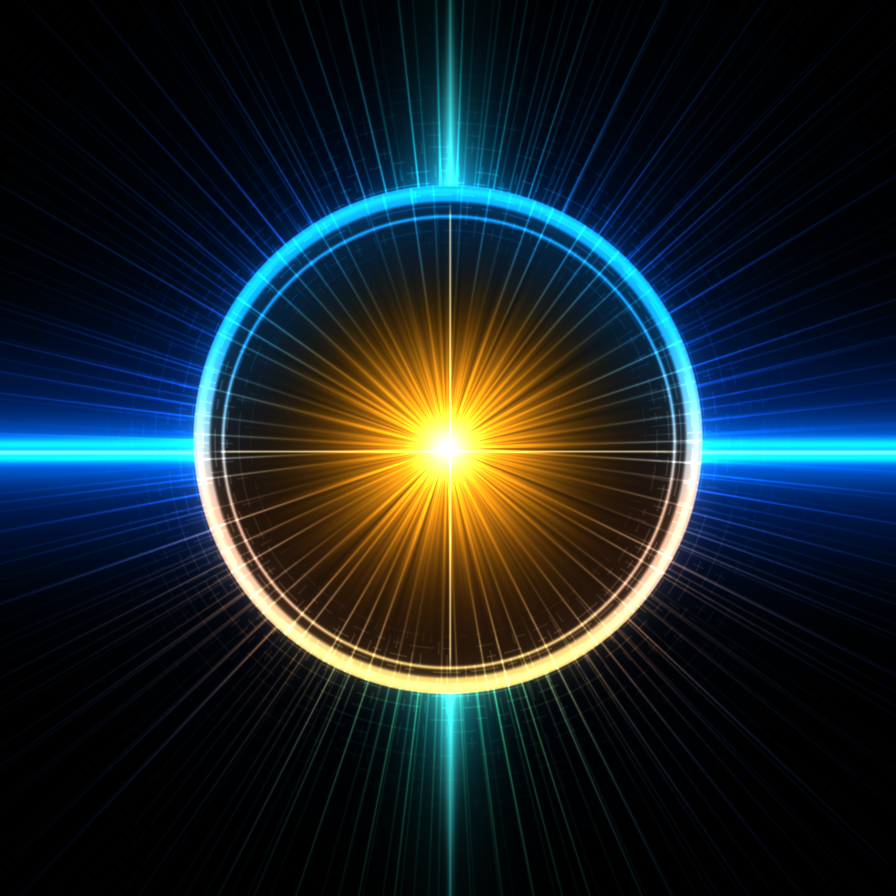
This background is drawn by a Shadertoy shader. Its source:

```glsl
// Golden starburst inside a luminous ring, with blue and teal light beams on black.

const float TAU = 6.2831853;
const float RING_RADIUS = 0.284;
const vec3 GOLD = vec3(0.95, 0.57, 0.06);
const vec3 AZURE = vec3(0.06, 0.32, 0.90);
const vec3 TEAL = vec3(0.08, 0.70, 0.74);
const vec3 COPPER = vec3(0.70, 0.44, 0.26);

float hash(float n) {
    return fract(sin(n * 127.1 + 11.7) * 4375.85);
}

float gauss(float x, float width) {
    float q = x / width;
    return exp(-q * q);
}

// Gradient noise around the circle; turn runs over one revolution.
float angularNoise(float turn, float count, float seed) {
    float x = turn * count;
    float cell = floor(x);
    float f = x - cell;
    float a = (hash(mod(cell, count) + seed) * 2.0 - 1.0) * f;
    float b = (hash(mod(cell + 1.0, count) + seed) * 2.0 - 1.0) * (f - 1.0);
    return mix(a, b, f * f * (3.0 - 2.0 * f));
}

// Thin spokes of constant width with jittered direction and strength.
float spokes(float turn, float r, float count, float width, float seed) {
    float x = turn * count;
    float id = mod(floor(x), count) + seed;
    float shift = 0.5 + 0.5 * (hash(id) - 0.5);
    float d = abs(fract(x) - shift) * TAU / count * r;
    return gauss(d, width) * (0.25 + 0.75 * hash(id + 57.0));
}

// Broken polar mesh of faint arcs and short radial ticks.
float brokenMesh(float turn, float r, float pixel) {
    vec2 q = vec2(turn * 150.0, r * 75.0);
    vec2 cell = floor(q);
    vec2 f = abs(fract(q) - 0.5);
    float id = mod(cell.x, 150.0) + cell.y * 17.0;
    float arc = gauss(f.y / 75.0, max(0.0011, pixel));
    float tick = gauss(f.x * TAU * r / 150.0, max(0.0010, pixel));
    return arc * step(0.48, hash(id)) + tick * step(0.65, hash(id + 31.0));
}

// Ring colour runs from yellow below, through peach, to blue above.
vec3 rimColor(float y) {
    vec3 warm = mix(vec3(1.0, 0.88, 0.48), vec3(1.0, 0.80, 0.68), smoothstep(-0.28, -0.14, y));
    vec3 cool = mix(vec3(0.50, 0.84, 1.0), vec3(0.06, 0.64, 0.98), smoothstep(0.0, 0.15, y));
    return mix(warm, cool, smoothstep(-0.10, 0.06, y));
}

vec3 outerRayColor(vec2 dir, float r) {
    float warm = (1.0 - smoothstep(-0.55, -0.15, dir.y)) * exp(-max(r - 0.32, 0.0) / 0.14);
    vec3 color = mix(AZURE, COPPER, warm);
    float upright = 1.0 - smoothstep(0.15, 0.65, abs(dir.x));
    vec3 vertical = mix(vec3(0.18, 0.66, 0.42), TEAL, smoothstep(-0.5, 0.5, dir.y));
    return mix(color, vertical, upright);
}

vec3 starburst(vec2 p, float turn, float r) {
    float streaks = 1.0 + 0.9 * angularNoise(turn, 90.0, 3.0) + 0.7 * angularNoise(turn, 190.0, 9.0);
    vec3 color = GOLD * gauss(r, 0.118) * streaks;
    color += vec3(0.10, 0.045, 0.012) * gauss(r, 0.23) * (1.0 - smoothstep(-0.15, 0.12, p.y));
    color += GOLD * spokes(turn, r, 64.0, 0.0018, 5.0) * gauss(r, 0.15) * 0.65;
    color += vec3(0.55, 0.42, 0.12) * exp(-r / 0.055);
    return color + vec3(1.2, 1.1, 0.85) * gauss(r, 0.028);
}

vec3 ringLight(vec2 p, float r, float pixel) {
    float soft = max(0.0015, pixel);
    float band = smoothstep(0.264 - soft, 0.269 + soft, r)
               * (1.0 - smoothstep(RING_RADIUS - soft, RING_RADIUS + soft, r));
    float edge = gauss(r - 0.278, 0.004) * 0.30 + gauss(r - 0.267, 0.002) * 0.20;
    float innerLine = gauss(length(p + vec2(-0.001, 0.003)) - 0.252, max(0.0021, pixel));
    float glow = exp(-abs(r - 0.274) / 0.014) * 0.28;
    return rimColor(p.y) * (band * 0.72 + edge + innerLine * 0.75 + glow);
}

// Horizontal and vertical beams outside the ring.
vec3 beams(vec2 p, float r) {
    float y = p.y + 0.005;
    float x = p.x - 0.0025;
    float beyond = max(r - RING_RADIUS, 0.0);
    float side = smoothstep(0.10, 0.28, abs(p.x));
    vec3 color = vec3(0.0, 0.13, 0.40) * gauss(y, 0.105) * side;
    color += vec3(0.0, 0.30, 0.58) * gauss(y, 0.033) * side;
    color += vec3(0.05, 0.55, 0.45) * (gauss(y - 0.009, 0.007) + gauss(y + 0.006, 0.006)) * side;
    color += vec3(0.45, 0.40, 0.25) * gauss(y, 0.0025) * side;
    color += TEAL * gauss(x, 0.055) * exp(-beyond / 0.085) * 0.60;
    float taper = mix(0.0085, 0.0020, smoothstep(0.0, 0.22, beyond));
    return color + vec3(0.30, 0.90, 0.88) * exp(-abs(x) / taper) * exp(-beyond / 0.24);
}

void mainImage(out vec4 fragColor, in vec2 fragCoord) {
    float pixel = 1.0 / iResolution.y;
    vec2 p = (fragCoord - 0.5 * iResolution.xy) * pixel;
    vec2 ringP = p - vec2(0.0, 0.0095);
    vec2 starP = p - vec2(-0.001, 0.0);
    float r = max(length(ringP), 0.0001);
    float starR = max(length(starP), 0.0001);
    float turn = atan(starP.y, starP.x) / TAU + 0.5;
    float outside = smoothstep(RING_RADIUS - 0.003, RING_RADIUS + 0.002, r);
    float upper = smoothstep(-0.10, 0.16, ringP.y);
    float lineWidth = max(0.0013, pixel * 0.8);

    // Inner disc: burst, tinted rim and fine spokes
    float nearRim = smoothstep(0.12, 0.27, r);
    vec3 rim = rimColor(ringP.y);
    vec3 inner = starburst(starP, turn, starR);
    inner += mix(vec3(0.07, 0.04, 0.03), vec3(0.0, 0.12, 0.24), upper) * nearRim;
    inner += rim * spokes(turn, starR, 64.0, lineWidth, 5.0) * nearRim * 0.45;
    inner += rim * brokenMesh(turn, r, pixel) * smoothstep(0.20, 0.27, r) * 0.16;
    float axes = gauss(starP.y + 0.004, lineWidth) + gauss(p.x - 0.0025, lineWidth);
    inner += vec3(0.62, 0.58, 0.42) * axes * (1.0 - smoothstep(0.24, 0.27, r));

    // Outer field: halo, spokes, mesh and beams
    float beyond = max(r - RING_RADIUS, 0.0);
    vec3 rayColor = outerRayColor(ringP / r, r);
    float rays = spokes(turn, starR, 88.0, lineWidth, 21.0) + 0.45 * spokes(turn, starR, 144.0, lineWidth, 73.0);
    vec3 outer = rayColor * rays * exp(-beyond / 0.15) * 0.75;
    outer += rayColor * brokenMesh(turn, r, pixel) * exp(-beyond / 0.05) * 0.22;
    outer += vec3(0.0, 0.07, 0.20) * exp(-beyond / 0.08) * mix(0.25, 1.0, upper);
    outer += beams(p, r);

    vec3 color = mix(inner, outer, outside) + ringLight(ringP, r, pixel);
    fragColor = vec4(clamp(color, 0.0, 1.0), 1.0);
}
```
